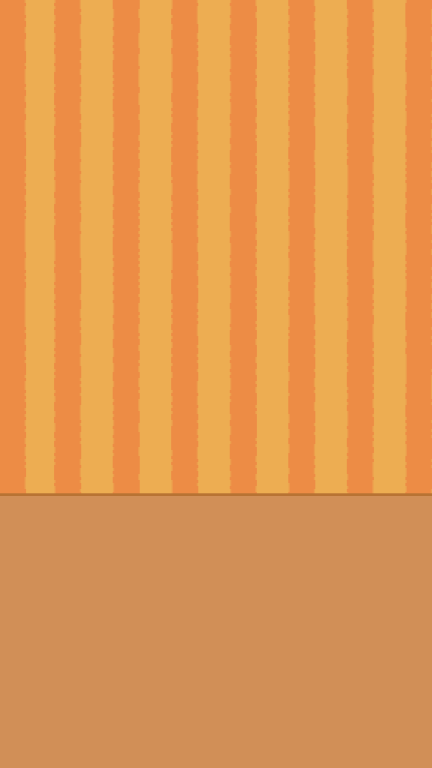
This background is drawn by a WebGL 1 fragment shader. Its source:

```glsl
precision highp float;
// Striped wall above a plain floor, parted by a thin dark ledge.
// The stripes repeat by mod; a hash per row gives their edges small
// irregular teeth in a tone between the two wall colours.
uniform vec2 u_resolution;

float hash(vec2 p) {
  vec3 q = fract(vec3(p.xyx) * 0.1031);
  q += dot(q, q.yzx + 33.33);
  return fract((q.x + q.y) * q.z);
}

// Coverage of the region where the signed distance is negative.
float cover(float dist, float pixel) {
  return clamp(0.5 - dist / pixel, 0.0, 1.0);
}

void main() {
  vec2 uv = gl_FragCoord.xy / u_resolution;
  vec2 pixel = 1.0 / u_resolution;

  vec3 orange = vec3(0.93, 0.55, 0.27);
  vec3 yellow = vec3(0.93, 0.68, 0.32);
  vec3 fringe = vec3(0.93, 0.62, 0.30);
  vec3 floorColor = vec3(0.82, 0.56, 0.34);
  vec3 ledgeColor = vec3(0.72, 0.45, 0.20);

  // Stripe distance; the first stripe is trimmed on its left
  float period = 0.1355;
  float cell = floor((uv.x - 0.4954) / period + 0.5);
  float offset = uv.x - 0.4954 - cell * period;
  float stripe = max(abs(offset) - 0.0365, 0.0602 - uv.x);

  // Each stripe side has its own rows of teeth
  float side = cell * 2.0 + step(0.0, offset) + 20.0;
  float tooth = step(0.5, hash(vec2(side, floor(uv.y * 256.0))));

  // Wall
  vec3 color = mix(orange, fringe, cover(stripe - 0.0035 * tooth, pixel.x));
  color = mix(color, yellow, cover(stripe + 0.0005 - 0.001 * tooth, pixel.x));

  // Ledge and floor
  color = mix(color, ledgeColor, cover(uv.y - 0.3577, pixel.y));
  color = mix(color, floorColor, cover(uv.y - 0.3542, pixel.y));

  gl_FragColor = vec4(color, 1.0);
}
```
